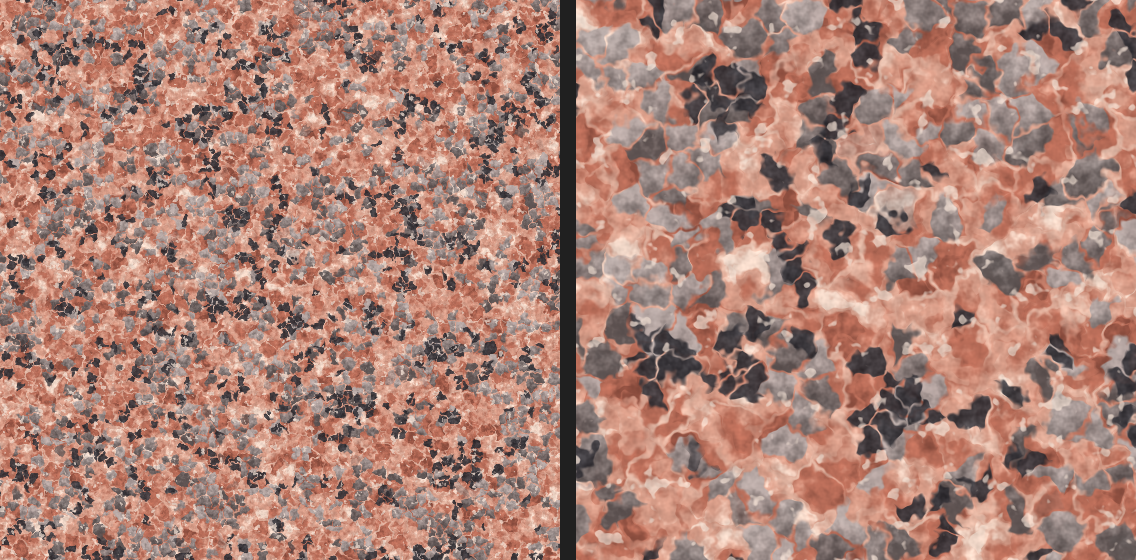
Left: the whole. Right: its middle third, enlarged.
Give the GLSL for this texture, as a WebGL 1 fragment shader.

```glsl
precision highp float;
// Polished red granite: warped Voronoi grains of feldspar with pale seams,
// overlaid by clustered grey quartz and small black mica grains.
// Gradient noise bends the grain outlines, groups the minerals and mottles them.

uniform vec2 u_resolution;

vec2 hash2(vec2 p) {
  vec3 q = fract(p.xyx * vec3(0.1031, 0.1030, 0.0973));
  q += dot(q, q.yzx + 33.33);
  return fract((q.xx + q.yz) * q.zy);
}

float cornerSlope(vec2 cell, vec2 offset) {
  float angle = 6.2832 * hash2(cell).x;
  return dot(vec2(cos(angle), sin(angle)), offset);
}

// Gradient noise, roughly -1 to 1
float noise(vec2 p) {
  vec2 i = floor(p), f = fract(p), e = vec2(1.0, 0.0);
  vec2 u = f * f * f * (f * (f * 6.0 - 15.0) + 10.0);
  float low = mix(cornerSlope(i, f), cornerSlope(i + e, f - e), u.x);
  float high = mix(cornerSlope(i + e.yx, f - e.yx), cornerSlope(i + 1.0, f - 1.0), u.x);
  return 2.0 * mix(low, high, u.y);
}

float fbm(vec2 p) {
  return 0.7 * noise(p) + 0.4 * noise(p * 2.03 + 19.7) + 0.25 * noise(p * 4.1 + 47.3);
}

// Voronoi grain: xy = centre, z = distance to the border, w = random value
vec4 grain(vec2 p) {
  vec2 home = floor(p), centre = home, owner = home;
  float nearest = 8.0, second = 8.0;
  for (int y = -1; y <= 1; y++) {
    for (int x = -1; x <= 1; x++) {
      vec2 cell = home + vec2(float(x), float(y));
      vec2 site = cell + 0.05 + 0.9 * hash2(cell + 7.0);
      float d = distance(p, site);
      if (d < nearest) {
        second = nearest;
        nearest = d;
        centre = site;
        owner = cell;
      } else {
        second = min(second, d);
      }
    }
  }
  return vec4(centre, second - nearest, hash2(owner + 91.0).x);
}

// Chance of a dark mineral: random per grain, raised inside shared clusters
float darkScore(vec4 g, float scale) {
  return 0.6 * fbm(g.xy / scale * 11.0 + 3.0) + g.w - 0.5;
}

vec3 feldsparColor(float tone) {
  vec3 c = mix(vec3(0.56, 0.31, 0.25), vec3(0.73, 0.43, 0.35), smoothstep(0.05, 0.35, tone));
  c = mix(c, vec3(0.84, 0.61, 0.53), smoothstep(0.38, 0.66, tone));
  return mix(c, vec3(0.94, 0.84, 0.78), smoothstep(0.68, 0.95, tone));
}

void main() {
  vec2 uv = gl_FragCoord.xy / min(u_resolution.x, u_resolution.y);
  vec2 bend = vec2(fbm(uv * 48.0), fbm(uv * 48.0 + 71.0));
  vec2 p = uv + 0.007 * bend;
  float mottle = fbm(uv * 115.0 + 5.0);

  // Feldspar: large and small grains share one tone, paler towards their borders
  vec4 large = grain(p * 40.0);
  vec4 small = grain(p * 74.0 + 31.0);
  float largeTone = mix(0.62, large.w, smoothstep(0.0, 0.22, large.z));
  float smallTone = mix(0.62, small.w, smoothstep(0.0, 0.28, small.z));
  float tone = 0.55 * largeTone + 0.37 * smallTone + 0.02;
  tone += 0.22 * fbm(uv * 36.0 + 12.0) + 0.07 * fbm(uv * 6.0) + 0.08 * mottle;
  vec3 color = feldsparColor(tone);

  // Thin pale seams, stronger in some places
  float seam = 1.0 - smoothstep(0.02, 0.2, large.z);
  color = mix(color, vec3(0.92, 0.78, 0.71), seam * clamp(0.35 + 0.5 * noise(uv * 30.0), 0.0, 0.8));

  // Quartz: clustered grey grains, shaded across each grain
  vec4 quartz = grain(p * 54.0 + 11.0);
  float quartzMask = smoothstep(0.13, 0.15, darkScore(quartz, 54.0));
  quartzMask *= smoothstep(0.0, 0.24, quartz.z);
  float shade = fract(quartz.w * 37.0) + 0.5 * (p.y * 54.0 + 11.0 - quartz.y) + 0.25 * mottle;
  vec3 quartzColor = mix(vec3(0.35, 0.32, 0.32), vec3(0.71, 0.66, 0.65), clamp(shade, 0.0, 1.0));
  color = mix(color, quartzColor, 0.94 * quartzMask);

  // Mica: small, nearly black grains in the same clusters
  vec4 mica = grain(p * 70.0 + 23.0);
  float micaMask = smoothstep(0.40, 0.42, darkScore(mica, 70.0));
  micaMask *= smoothstep(0.0, 0.27, mica.z);
  color = mix(color, vec3(0.21, 0.20, 0.22) + 0.06 * mottle, 0.92 * micaMask);

  // Cream flecks between the grains, then fine surface mottling
  float fleck = smoothstep(0.48, 0.75, fbm(uv * 62.0 + 40.0));
  color = mix(color, vec3(0.94, 0.87, 0.82), 0.7 * fleck);
  color *= 1.0 + 0.09 * mottle;

  gl_FragColor = vec4(clamp(color, 0.0, 1.0), 1.0);
}
```
